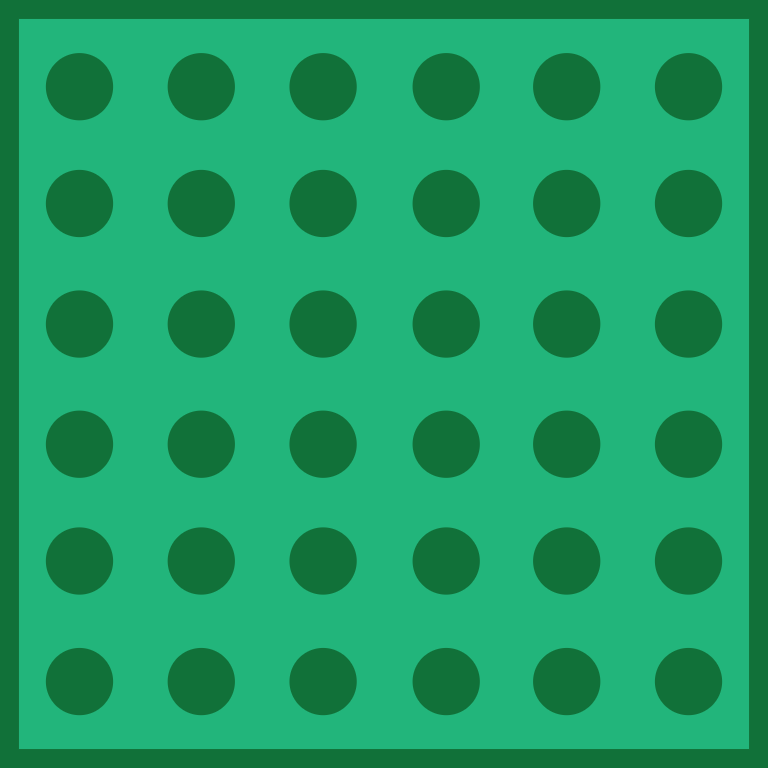
Write a Shadertoy shader that draws this pattern.

```glsl
// Framed green panel with a six by six grid of slightly uneven dark dots.
#define DOTS 6.0
#define FIRST_DOT vec2(0.1035, 0.1129)
#define PITCH vec2(0.1586, 0.15517)
#define DOT_RADIUS 0.0438
#define FRAME_WIDTH 0.0247
#define ROW_SHIFT vec3(0.0, -0.0031, -0.0013)
#define COLUMN_SHIFT 0.0017
#define PANEL_COLOR vec3(0.133, 0.710, 0.484)
#define DARK_COLOR vec3(0.067, 0.445, 0.224)

// Small placement drift: rows repeat in threes, one column sits off the grid
vec2 dotShift(vec2 cell) {
    float column = cell.x == 3.0 ? COLUMN_SHIFT : 0.0;
    return vec2(column, ROW_SHIFT[int(cell.y) % 3]);
}

// Signed distance to the nearest dot, with rows counted from the top
float dotDistance(vec2 p) {
    vec2 cell = clamp(floor((p - FIRST_DOT) / PITCH + 0.5), 0.0, DOTS - 1.0);
    vec2 center = FIRST_DOT + cell * PITCH + dotShift(cell);
    return length(p - center) - DOT_RADIUS;
}

// Signed distance to the frame, negative inside the border
float frameDistance(vec2 p) {
    vec2 inset = 0.5 - abs(p - 0.5);
    return min(inset.x, inset.y) - FRAME_WIDTH;
}

void mainImage(out vec4 fragColor, in vec2 fragCoord) {
    // Square canvas units, centered, with y pointing down
    float size = min(iResolution.x, iResolution.y);
    vec2 p = (fragCoord - 0.5 * iResolution.xy) / size + 0.5;
    p.y = 1.0 - p.y;

    // Dots and frame share one color and one antialiased edge
    float d = min(dotDistance(p), frameDistance(p));
    float coverage = clamp(0.5 - d * size, 0.0, 1.0);
    fragColor = vec4(mix(PANEL_COLOR, DARK_COLOR, coverage), 1.0);
}
```
